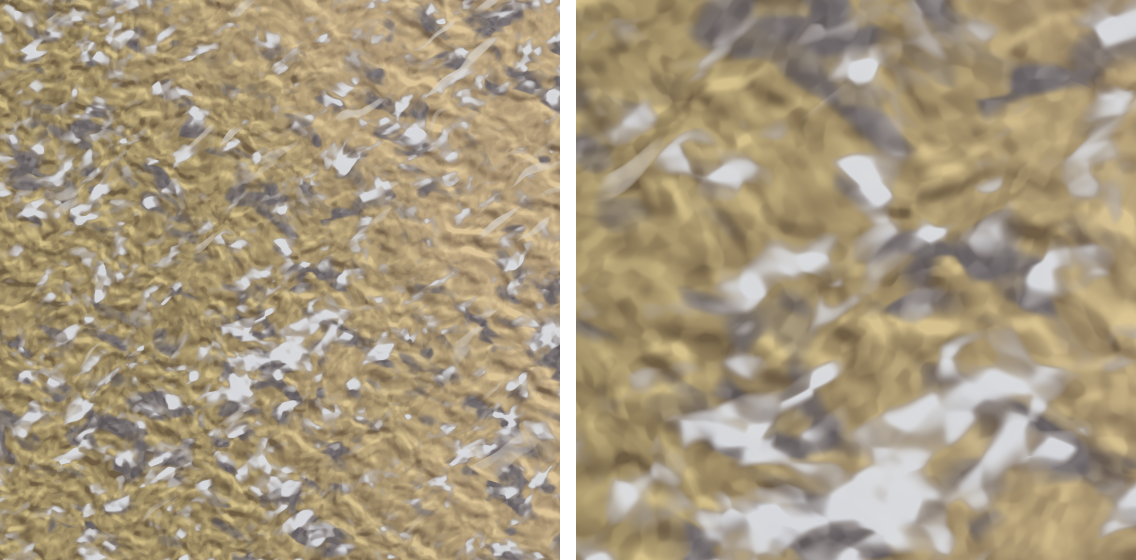
Left, the full canvas; right, a detail of the centre.
Reproduce this texture procedurally as a WebGL 2 fragment shader.

```glsl
#version 300 es
precision highp float;

uniform vec2 u_resolution;
out vec4 fragColor;

vec3 hash3(vec2 cell) {
    vec3 q = fract(cell.xyx * vec3(.1031, .1030, .0973));
    q += dot(q, q.yxz + 33.33);
    return fract((q.xxy + q.yzz) * q.zyx);
}

// Smooth cellular noise: jittered points blend their random values
float cells(vec2 p) {
    vec2 base = floor(p);
    float total = 0., weight = 0.;
    for (int y = -1; y <= 1; y++) {
        for (int x = -1; x <= 1; x++) {
            vec2 cell = base + vec2(x, y);
            vec3 h = hash3(cell + 57.);
            vec2 d = cell + h.xy - p;
            float w = exp(-6. * dot(d, d));
            total += w * h.z;
            weight += w;
        }
    }
    return total / max(weight, 1e-4);
}

// Coordinates along and across an axis at the given angle
vec2 turn(vec2 p, float angle) {
    vec2 axis = vec2(cos(angle), sin(angle));
    return vec2(dot(p, axis), dot(p, vec2(-axis.y, axis.x)));
}

// Side-lit height difference
float relief(vec2 q) {
    return cells(q) - cells(q + vec2(.15, .5));
}

// Dark wet hollows running down to the right, gathered in clusters
float wetness(vec2 p) {
    float hollows = .65 * cells(turn(p, -.5) * vec2(20., 38.))
                  + .35 * cells(turn(p, -.2) * vec2(44., 64.) + 7.);
    float middle = 1. - smoothstep(.1, .6, length(p - vec2(.52, .42)));
    return hollows + .35 * (cells(p * 5. + 11.) - .5) + .08 * (middle - .5);
}

void main() {
    vec2 uv = gl_FragCoord.xy / u_resolution.y;

    // Layered sines bend every feature
    vec2 p = uv + .006 * sin(uv.yx * vec2(31., 27.) + 2. * sin(uv * 17.));
    p += .002 * sin(p.yx * vec2(83., 71.) + 2. * sin(p * 47.));

    // Fine crumbs on the left give way to long ripples on the right
    float side = smoothstep(.2, .95, uv.x + .25 * (uv.y - .5) + .3 * (cells(uv * 4.) - .5));
    float crumbs = relief(turn(p, -.1) * vec2(48., 62.));
    float ripples = relief(turn(p, -.35) * vec2(24., 46.) + 19.);
    float grain = cells(p * 125.) - .5;
    float tone = .5 + mix(1.1, .45, side) * crumbs + mix(.45, 1., side) * ripples
               + mix(.55, .3, side) * grain + .24 * (side - .4);

    // Mud, more olive on the left
    vec3 color = mix(vec3(.52, .45, .35), vec3(.81, .735, .57), clamp(tone, -.25, 1.15));
    color *= mix(vec3(.97, .97, .89), vec3(1.02, 1., 1.), side);

    // Slate hollows
    float wet = wetness(p);
    float slate = smoothstep(.56, .84, wet);
    color = mix(color, vec3(.40, .385, .42) + .12 * grain, .85 * slate);

    // Pale glints on the upper rims of the hollows
    float rim = wetness(p - vec2(.002, .012));
    float glint = .6 * cells(turn(p, .6) * vec2(26., 58.) + 3.)
                + .4 * cells(p * vec2(70., 85.) + 5.) + .45 * (rim - .5);
    color = mix(color, vec3(.66, .63, .62), .6 * smoothstep(.56, .74, glint));
    color = mix(color, vec3(.87, .88, .90), .9 * smoothstep(.68, .9, glint));

    // Sparse bright streaks rising to the right
    float streak = smoothstep(.78, .95, cells(turn(p, .65) * vec2(12., 75.) + 31.));
    streak *= smoothstep(.55, .8, cells(p * 9. + 23.));
    color = mix(color, vec3(.85, .83, .80), .7 * streak);

    fragColor = vec4(clamp(color, 0., 1.), 1.);
}
```
